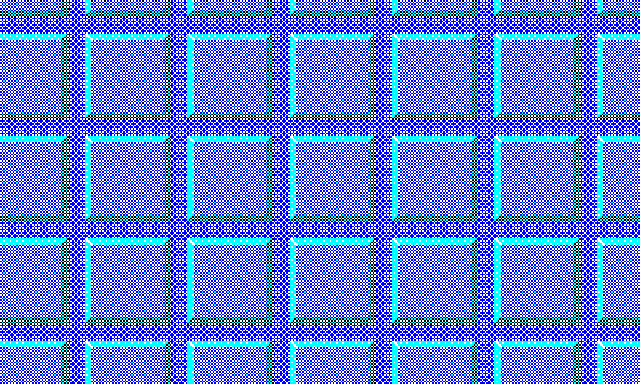
Write a WebGL 1 fragment shader that draws this pattern.

```glsl
precision highp float;
// Bevelled square tiles on a woven grid, drawn in four pure colours.
// Every area is an ordered dither on a coarse cell grid; each tile has lit
// top and left edges, shaded bottom and right edges, and mitred corners.

#define CELLS vec2(400.0, 240.0)
#define PERIOD 64.0
#define TILE_SIZE 54.0
#define BEVEL 4.0
#define TILE_ORIGIN vec2(53.0, 21.0)
#define FILTER_WIDTH 0.08
#define BLUE vec3(0.0, 0.0, 1.0)
#define WHITE vec3(1.0)
#define CYAN vec3(0.0, 1.0, 1.0)
#define BLACK vec3(0.0)

uniform vec2 u_resolution;

// True where the cell falls on the given spot of a square repeat.
bool onLattice(vec2 cell, float spacing, vec2 spot) {
  vec2 d = abs(mod(cell, spacing) - spot);
  return max(d.x, d.y) < 0.5;
}

// A square lattice with a second point at its centre: diagonal rows.
bool onDiagonals(vec2 cell, float spacing, vec2 spot) {
  return onLattice(cell, spacing, spot)
      || onLattice(cell, spacing, mod(spot + 0.5 * spacing, spacing));
}

bool onChecker(vec2 cell) {
  return mod(cell.x + cell.y, 2.0) < 0.5;
}

// Touching white crosses on blue: six cells of every sixteen are white.
vec3 gutterColor(vec2 cell) {
  bool white = onLattice(cell, 2.0, vec2(0.0))
            || onDiagonals(cell, 4.0, vec2(1.0));
  return white ? WHITE : BLUE;
}

// Blue and white checker with sparse cyan and black specks.
vec3 faceColor(vec2 cell) {
  if (onChecker(cell)) {
    return onDiagonals(cell, 8.0, vec2(2.0)) ? CYAN : WHITE;
  }
  return onDiagonals(cell, 8.0, vec2(1.0, 0.0)) ? BLACK : BLUE;
}

vec3 lightColor(vec2 cell) {
  return onDiagonals(cell, 4.0, vec2(0.0)) ? WHITE : CYAN;
}

// Black checker whose gaps alternate between white and cyan.
vec3 shadeColor(vec2 cell) {
  if (!onChecker(cell)) return BLACK;
  return mod(cell.x, 2.0) < 0.5 ? WHITE : CYAN;
}

vec3 cellColor(vec2 cell) {
  vec2 nearEdge = mod(cell - TILE_ORIGIN, PERIOD); // from left and top
  vec2 farEdge = TILE_SIZE - 1.0 - nearEdge;       // from right and bottom
  if (min(farEdge.x, farEdge.y) < -0.5) return gutterColor(cell);

  float lit = min(nearEdge.x, nearEdge.y);
  float shaded = min(farEdge.x, farEdge.y);
  if (min(lit, shaded) > BEVEL - 0.5) return faceColor(cell);

  // Mitres: a dark seam between light and shade, a white lit corner.
  if (abs(lit - shaded) < 0.5) return BLACK;
  if (shaded < lit) return shadeColor(cell);
  if (abs(nearEdge.x - nearEdge.y - 0.5) < 1.0) return WHITE;
  return lightColor(cell);
}

void main() {
  // Average a small square of samples to soften the cell edges.
  vec3 sum = vec3(0.0);
  for (int j = 0; j < 4; j++) {
    for (int i = 0; i < 4; i++) {
      vec2 offset = (vec2(float(i), float(j)) - 1.5) / 4.0 * FILTER_WIDTH;
      vec2 point = (gl_FragCoord.xy + offset) / u_resolution;
      point.y = 1.0 - point.y;
      sum += cellColor(floor(point * CELLS));
    }
  }
  gl_FragColor = vec4(sum / 16.0, 1.0);
}
```
